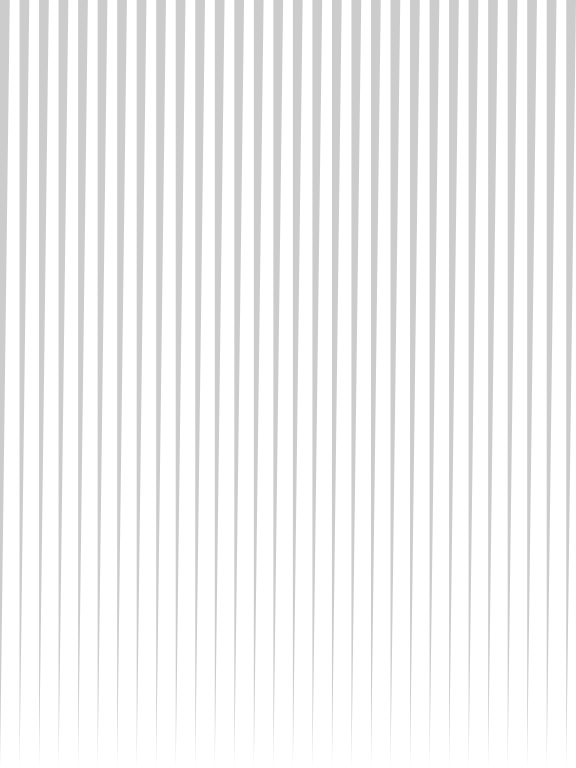
A Shadertoy shader for this pattern:

```glsl
const float STRIPE_COUNT = 29.5;   // repeats across the canvas
const float TOP_WIDTH = 0.5;       // stripe width at the top, in periods
const float BOTTOM_WIDTH = 0.0;    // stripe width at the bottom, in periods
const float WRAP_MARGIN = 0.25;    // keeps the cell seam inside the gap
const vec3 PAPER_COLOR = vec3(1.0);
const vec3 STRIPE_COLOR = vec3(0.8);

// Share of a pixel-wide interval around x that lies within [0, width]
float spanCoverage(float x, float width, float pixel) {
    float left = max(x - 0.5 * pixel, 0.0);
    float right = min(x + 0.5 * pixel, width);
    return clamp((right - left) / pixel, 0.0, 1.0);
}

void mainImage(out vec4 fragColor, in vec2 fragCoord) {
    vec2 uv = fragCoord / iResolution.xy;

    // Cell coordinate: zero at the upright left edge of each stripe
    float x = fract(uv.x * STRIPE_COUNT + WRAP_MARGIN) - WRAP_MARGIN;
    float pixel = STRIPE_COUNT / iResolution.x;

    // Only the right edge slants, tapering each stripe to a point
    float width = mix(BOTTOM_WIDTH, TOP_WIDTH, uv.y);
    float stripe = spanCoverage(x, width, pixel);

    fragColor = vec4(mix(PAPER_COLOR, STRIPE_COLOR, stripe), 1.0);
}
```
